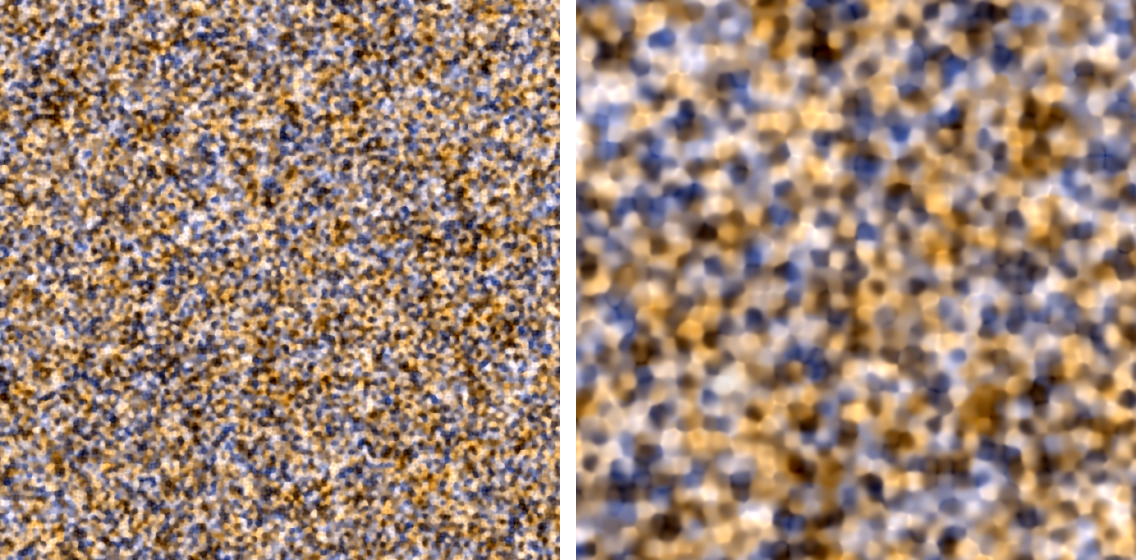
Left, the full canvas; right, a detail of the centre.
Give the GLSL for this texture, as a WebGL 1 fragment shader.

```glsl
precision highp float;
// Fine irregular granules in cream, grey, navy and gold, softly blended.
// Two random fields, tone and warmth, are each summed from jittered round
// blobs at a fine and a coarse scale, then mapped to colour on linear ramps.

uniform vec2 u_resolution;

// Colour at middle tone, and its change per unit of tone and of warmth
const vec3 MID_GREY = vec3(0.62, 0.55, 0.54);
const vec3 TONE_STEP = vec3(0.21, 0.18, 0.125);
const vec3 WARM_STEP = vec3(0.0, -0.065, -0.19);
const vec3 SPARKLE_WHITE = vec3(0.94, 0.92, 0.92);

// Sine-free hash: three independent values in 0..1
vec3 hash3(vec2 cell, float seed) {
  vec3 q = fract(vec3(cell.xyx + seed * 17.13) * vec3(0.1031, 0.1030, 0.0973));
  q += dot(q, q.yxz + 33.33);
  return fract((q.xxy + q.yzz) * q.zyx);
}

// Rounded grains with zero mean and unit variance; one grain per cell
float grainField(vec2 p, float cellsAcross, float seed) {
  vec2 grid = p * cellsAcross;
  vec2 base = floor(grid);
  float sum = 0.0;
  float power = 0.0;
  for (int y = -1; y <= 1; y++) {
    for (int x = -1; x <= 1; x++) {
      vec2 cell = base + vec2(float(x), float(y));
      vec3 rnd = hash3(cell, seed);
      vec2 offset = grid - cell - 0.5 - 0.6 * (rnd.xy - 0.5);
      float falloff = max(0.0, 1.0 - dot(offset, offset) / 1.44);
      float weight = falloff * falloff * falloff;
      sum += weight * (rnd.z - 0.5) * 3.464;
      power += weight * weight;
    }
  }
  return sum / sqrt(power + 0.0001);
}

// Sparse soft glints, present in only some of the large cells
float sparkles(vec2 p, float cellsAcross, float radius, float seed) {
  vec2 grid = p * cellsAcross;
  vec2 cell = floor(grid);
  vec3 rnd = hash3(cell, seed);
  vec2 offset = (grid - cell - 0.2 - 0.6 * rnd.xy) / cellsAcross;
  return step(0.6, rnd.z) * exp(-dot(offset, offset) / (radius * radius));
}

void main() {
  vec2 p = gl_FragCoord.xy / min(u_resolution.x, u_resolution.y);

  // Light and dark grains, with faint broad shading
  float tone = -0.07 + 0.95 * grainField(p, 122.0, 1.0)
                     + 0.22 * grainField(p, 34.0, 2.0);

  // Blue to gold variation, gathered into loose patches
  float warmth = 0.43 + 0.64 * grainField(p, 98.0, 3.0)
                      + 0.38 * grainField(p, 37.0, 4.0);

  vec3 color = MID_GREY + TONE_STEP * tone + WARM_STEP * warmth;

  // A few pale glints, broken up by the grain
  float glint = sparkles(p, 3.0, 0.012, 5.0);
  color = mix(color, SPARKLE_WHITE, glint * clamp(0.6 + 0.25 * tone, 0.0, 1.0));

  gl_FragColor = vec4(clamp(color, 0.0, 1.0), 1.0);
}
```
